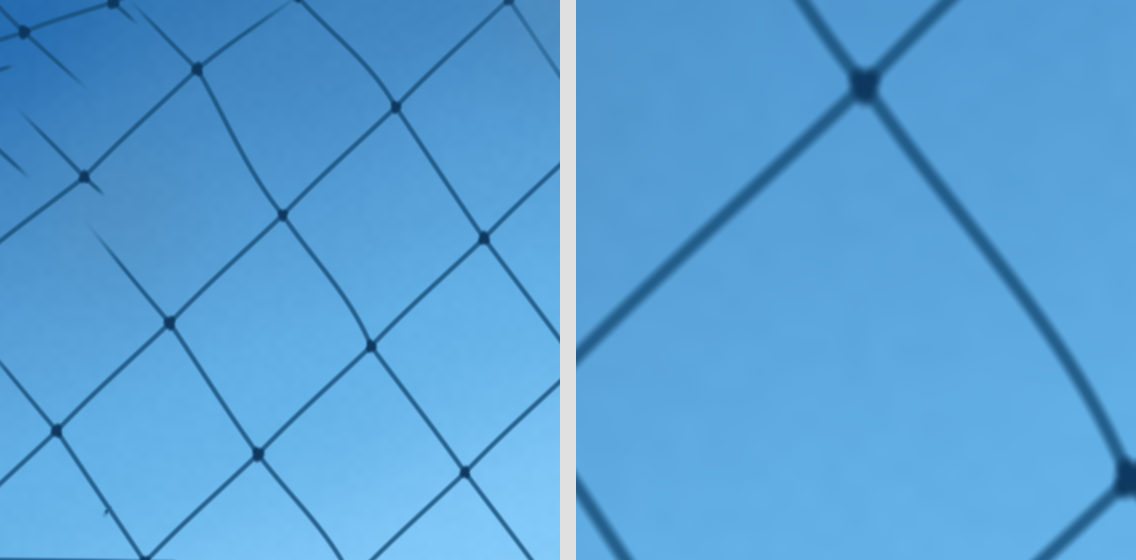
Left: the whole. Right: its middle third, enlarged.
Give the GLSL for this pattern, as a three.js fragment shader.

```glsl
// Draws a slanted knotted cord net, frayed at the upper left, against a hazy blue sky.
varying vec2 vUv;

// Net layout, in canvas units
const vec2 ORIGIN_KNOT = vec2(0.505, 0.616);
const vec2 STEP_RISE = vec2(0.2018, 0.1927);
const vec2 STEP_FALL = vec2(0.1576, -0.2344);
const vec2 LOOSE_ARM = vec2(-0.158, 0.190);
const vec2 UPPER_LOOSE_ARM = vec2(-0.132, 0.135);
const vec2 TAIL_DIRECTION = vec2(0.74, -0.67);
const float CORD_RADIUS = 0.0040;
const float KNOT_RADIUS = 0.0108;
const float EDGE_SOFTNESS = 0.0034;
const float CORD_BEND = 0.009;
const float CORD_OPACITY = 0.82;

// Colours
const vec3 CORD_COLOR = vec3(0.09, 0.31, 0.48);
const vec3 KNOT_COLOR = vec3(0.04, 0.20, 0.35);
const vec3 SKY_DEEP = vec3(0.20, 0.47, 0.71);
const vec3 SKY_UPPER = vec3(0.265, 0.535, 0.765);
const vec3 SKY_MIDDLE = vec3(0.335, 0.62, 0.84);
const vec3 SKY_LOWER = vec3(0.39, 0.695, 0.905);
const vec3 SKY_PALE = vec3(0.51, 0.79, 0.975);
const vec3 HAZE_COLOR = vec3(0.32, 0.55, 0.73);

float hash(vec2 p) {
  return fract(sin(dot(p, vec2(127.1, 311.7))) * 43758.5);
}

float noise(vec2 p) {
  vec2 cell = floor(p), f = fract(p);
  f = f * f * (3.0 - 2.0 * f);
  return mix(mix(hash(cell), hash(cell + vec2(1.0, 0.0)), f.x),
             mix(hash(cell + vec2(0.0, 1.0)), hash(cell + 1.0), f.x), f.y);
}

float glow(vec2 p, vec2 center, float radius) {
  vec2 d = (p - center) / radius;
  return exp(-dot(d, d));
}

vec3 skyColor(vec2 p) {
  float s = (1.0 - p.y) * 0.74 + p.x * 0.26 + (noise(p * 5.0) - 0.5) * 0.03;
  vec3 color = mix(SKY_DEEP, SKY_UPPER, smoothstep(0.0, 0.25, s));
  color = mix(color, SKY_MIDDLE, smoothstep(0.2, 0.46, s));
  color = mix(color, SKY_LOWER, smoothstep(0.40, 0.66, s));
  color = mix(color, SKY_PALE, smoothstep(0.62, 0.98, s));
  color -= vec3(0.06, 0.05, 0.02) * glow(p, vec2(0.0, 0.95), 0.2);
  color = mix(color, HAZE_COLOR, 0.4 * glow(p, vec2(0.21, 0.62), 0.14));
  color = mix(color, HAZE_COLOR, 0.5 * glow(p, vec2(1.0, 0.99), 0.12));
  return color + (noise(p * 70.0) - 0.5) * 0.012;
}

// Knot lattice, compressed and tilted towards the upper rows
vec2 knotPosition(float i, float j) {
  vec2 knot = ORIGIN_KNOT + i * STEP_RISE + j * STEP_FALL;
  knot += max(j - 1.0, 0.0) * vec2(0.0104, 0.0091);
  if (j == -1.0) {
    knot += vec2(0.005, 0.026) + max(i, 0.0) * vec2(-0.0234, -0.0625);
    knot.y += max(-i - 1.0, 0.0) * 0.036;
  }
  if (j < -1.0) knot += vec2(0.012, -0.0885) - i * vec2(0.043, 0.139);
  return knot;
}

// Coverage of a cord, kinked near its start and fading towards its far end
float cord(vec2 p, vec2 a, vec2 b, float bend, float fade) {
  vec2 d = b - a;
  float t = clamp(dot(p - a, d) / dot(d, d), 0.0, 1.0);
  float bow = 6.75 * t * (1.0 - t) * (1.0 - t);
  vec2 axis = a + d * t + normalize(vec2(-d.y, d.x)) * bend * bow;
  float radius = CORD_RADIUS * (1.0 - 0.25 * fade * t);
  float edge = smoothstep(radius - EDGE_SOFTNESS, radius + EDGE_SOFTNESS, length(p - axis));
  return (1.0 - edge) * (1.0 - fade * smoothstep(0.5, 1.0, t));
}

void main() {
  vec2 p = vUv;
  float cords = 0.0, knots = 0.0;

  for (int row = -2; row <= 3; row++) {
    for (int column = -3; column <= 2; column++) {
      float i = float(column), j = float(row);
      float diagonal = i + j;
      vec2 knot = knotPosition(i, j);

      // Rising cord, worn near the top edge
      float wear = (j == -1.0 && i == 0.0) ? 0.75 : 0.0;
      cords = max(cords, cord(p, knot, knotPosition(i + 1.0, j), 0.002, wear));

      // Falling cord, torn into loose ends at the upper left
      bool torn = j <= 0.0 && diagonal <= -1.0;
      vec2 arm = j < 0.0 ? UPPER_LOOSE_ARM : LOOSE_ARM;
      vec2 upper = torn ? knot + arm : knotPosition(i, j - 1.0);
      float bend = (hash(vec2(i, j)) - 0.5) * 0.003;
      if (diagonal == 1.0) bend = -CORD_BEND;
      if (diagonal == 0.0 && j <= 0.0) bend = 0.8 * CORD_BEND;
      cords = max(cords, cord(p, knot, upper, bend, torn ? 1.0 : 0.0));
      if (j < 0.0 && diagonal <= -2.0 && i > -2.0) {
        float tail = j < -1.0 ? 0.065 - 0.1 * i : 0.055;
        cords = max(cords, cord(p, knot, knot + TAIL_DIRECTION * tail, 0.0, 1.0));
      }

      // Slightly uneven knot
      vec2 q = (p - knot) * vec2(1.1, 0.9);
      float radius = KNOT_RADIUS * (0.9 + 0.2 * hash(vec2(i, j)));
      radius *= 1.0 + 0.1 * sin(3.0 * atan(q.y, q.x + 0.00001) + i + 2.0 * j);
      knots = max(knots, 1.0 - smoothstep(radius - 0.005, radius + 0.004, length(q)));
    }
  }

  // Stray ends, a barb and the cord along the lower edge
  cords = max(cords, cord(p, vec2(-0.013, 0.742), vec2(0.058, 0.677), 0.0, 1.0));
  cords = max(cords, cord(p, vec2(-0.01, 0.872), vec2(0.026, 0.884), 0.0, 0.9));
  cords = max(cords, cord(p, vec2(0.195, 0.093), vec2(0.187, 0.080), 0.0, 0.7));
  cords = max(cords, cord(p, vec2(0.0, 0.0), vec2(0.31, -0.003), 0.0, 0.5));

  float clarity = 1.0 - 0.5 * glow(p, vec2(1.0, 0.95), 0.12);
  vec3 color = mix(skyColor(p), CORD_COLOR, cords * CORD_OPACITY * clarity);
  color = mix(color, KNOT_COLOR, knots * 0.9 * clarity);
  gl_FragColor = vec4(color, 1.0);
}
```
